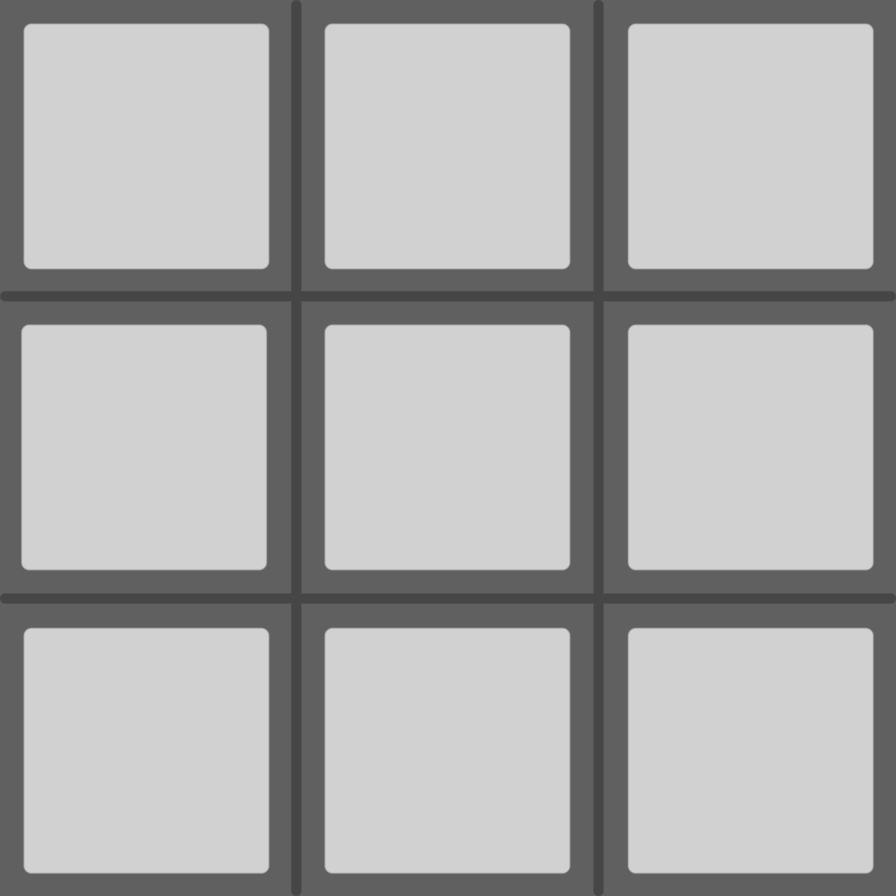
A three.js fragment shader for this pattern:

```glsl
// Three by three pale rounded tiles on grey, parted by dark round-ended grooves.
varying vec2 vUv;

const float UNIT = 1.0 / 384.0;          // layout step, as a share of the canvas
const float PITCH = 129.5;               // repeat distance, in steps
const float FIRST_CENTER = 62.75;        // centre of the first tile, in steps
const float FIRST_GROOVE = 127.0;        // first groove, in steps
const float TILE_HALF = 0.1372;
const float TILE_RADIUS = 0.009;
const float RIM_WIDTH = 0.001;
const float GROOVE_HALF = 0.0057;
const float SOFTNESS = 0.001;

const vec3 BASE_COLOR = vec3(0.376);
const vec3 GROOVE_COLOR = vec3(0.276);
const vec3 RIM_COLOR = vec3(0.65);
const vec3 TILE_COLOR = vec3(0.818);

float coverage(float dist) {
  return 1.0 - smoothstep(-SOFTNESS, SOFTNESS, dist);
}

float roundedBox(vec2 p, float halfSize, float radius) {
  vec2 q = abs(p) - halfSize + radius;
  return length(max(q, 0.0)) + min(max(q.x, q.y), 0.0) - radius;
}

// Capsule spanning the canvas along x, with its round ends on the border.
float groove(float along, float across, float halfWidth) {
  float beyond = max(abs(along - 0.5) - 0.5 + halfWidth, 0.0);
  return length(vec2(beyond, across)) - halfWidth;
}

// Signed offset from the nearer of the two grooves on each axis.
vec2 grooveOffset(vec2 p) {
  vec2 index = clamp(floor((p / UNIT - FIRST_GROOVE) / PITCH + 0.5), 0.0, 1.0);
  return p - (FIRST_GROOVE + index * PITCH) * UNIT;
}

// Tile centre snapped to whole steps; the left tile of the middle row sits askew.
vec2 tileCenter(vec2 cell) {
  float askew = step(length(cell - vec2(0.0, 1.0)), 0.5);
  vec2 center = FIRST_CENTER + floor(cell * PITCH);
  return (center - vec2(askew, 0.0)) * UNIT;
}

void main() {
  vec2 p = vec2(vUv.x, 1.0 - vUv.y);     // rows count from the top
  vec2 cell = clamp(floor((p / UNIT - FIRST_GROOVE) / PITCH) + 1.0, 0.0, 2.0);

  // Grooves
  vec2 offset = grooveOffset(p);
  float grooves = min(groove(p.x, offset.y, GROOVE_HALF),
                      groove(p.y, offset.x, GROOVE_HALF));
  vec3 color = mix(BASE_COLOR, GROOVE_COLOR, coverage(grooves));

  // Tile with a thin rim
  float tile = roundedBox(p - tileCenter(cell), TILE_HALF, TILE_RADIUS);
  color = mix(color, RIM_COLOR, coverage(tile));
  color = mix(color, TILE_COLOR, coverage(tile + RIM_WIDTH));

  gl_FragColor = vec4(color, 1.0);
}
```
